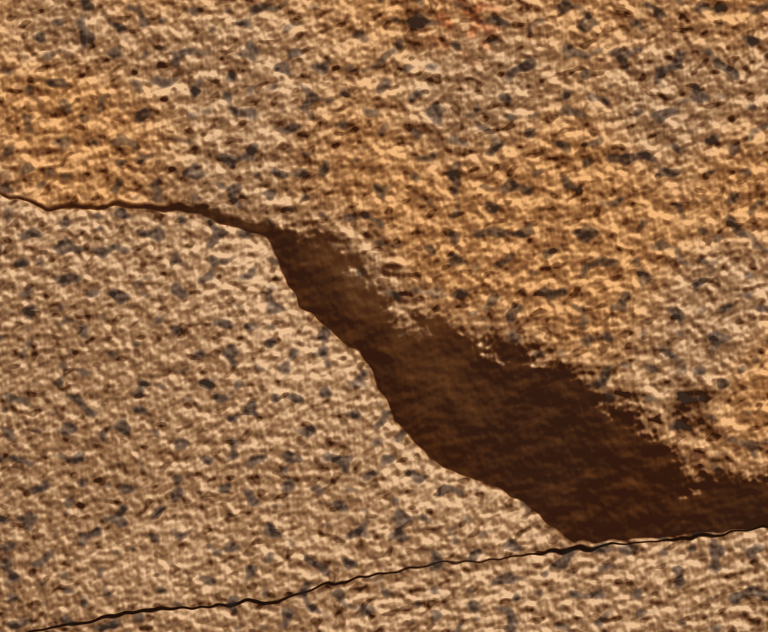
This texture is drawn by a Shadertoy shader. Its source:

```glsl
const vec2 LIGHT_STEP = vec2(0.0025, 0.0056);
const float RELIEF_GAIN = 0.95;
const float LIT_TONE = 0.75;
const float EDGE_WOBBLE = 0.007;
const float DAPPLE = 0.055;
const float CRACK_WIDTH = 0.0028;
const vec2 STREAK_DIR = vec2(0.974, 0.225);

const vec3 UMBER = vec3(0.20, 0.105, 0.06);
const vec3 BROWN = vec3(0.34, 0.20, 0.10);
const vec3 EARTH = vec3(0.45, 0.31, 0.21);
const vec3 OCHRE = vec3(0.56, 0.40, 0.26);
const vec3 TAN = vec3(0.69, 0.53, 0.38);
const vec3 SAND = vec3(0.86, 0.69, 0.52);
const vec3 QUARTZ_GREY = vec3(0.43, 0.37, 0.33);
const vec3 RUST_TINT = vec3(1.05, 0.94, 0.76);

const int N = 12;
const vec2 LIP[N] = vec2[N](
    vec2(0.0, 0.690), vec2(0.08, 0.667), vec2(0.2, 0.672), vec2(0.315, 0.661),
    vec2(0.42, 0.622), vec2(0.473, 0.519), vec2(0.584, 0.424), vec2(0.623, 0.338),
    vec2(0.678, 0.274), vec2(0.82, 0.211), vec2(0.907, 0.140), vec2(1.25, 0.168));
const vec2 OVERHANG[N] = vec2[N](
    vec2(0.0, 0.697), vec2(0.08, 0.675), vec2(0.2, 0.681), vec2(0.315, 0.673),
    vec2(0.44, 0.640), vec2(0.56, 0.600), vec2(0.66, 0.490), vec2(0.82, 0.448),
    vec2(0.946, 0.385), vec2(1.04, 0.306), vec2(1.09, 0.259), vec2(1.25, 0.250));
const vec2 CRACK[N] = vec2[N](
    vec2(0.0, -0.02), vec2(0.06, 0.003), vec2(0.237, 0.035), vec2(0.41, 0.046),
    vec2(0.44, 0.050), vec2(0.52, 0.077), vec2(0.60, 0.092), vec2(0.694, 0.109),
    vec2(0.79, 0.115), vec2(0.883, 0.129), vec2(1.104, 0.151), vec2(1.25, 0.170));

vec2 hashGradient(vec2 cell) {
    vec3 q = fract(cell.xyx * vec3(0.1031, 0.1030, 0.0973));
    q += dot(q, q.yzx + 33.33);
    return fract((q.xx + q.yz) * q.zy) * 2.0 - 1.0;
}

float noise(vec2 p) {
    vec2 i = floor(p), f = fract(p);
    vec2 u = f * f * f * (f * (f * 6.0 - 15.0) + 10.0);
    vec2 e = vec2(1.0, 0.0);
    float low = mix(dot(hashGradient(i), f), dot(hashGradient(i + e), f - e), u.x);
    float high = mix(dot(hashGradient(i + e.yx), f - e.yx),
                     dot(hashGradient(i + 1.0), f - 1.0), u.x);
    return 1.4 * mix(low, high, u.y);
}

// Distance to a left-to-right polyline, positive above it
float sideOf(vec2 line[N], vec2 p) {
    float d = 10.0, height = line[0].y;
    for (int i = 0; i < N - 1; i++) {
        vec2 ab = line[i + 1] - line[i], ap = p - line[i];
        d = min(d, length(ap - ab * clamp(dot(ap, ab) / dot(ab, ab), 0.0, 1.0)));
        height += ab.y * clamp(ap.x / ab.x, 0.0, 1.0);
    }
    return p.y < height ? -d : d;
}

vec2 alongStreak(vec2 p) {
    return vec2(dot(p, STREAK_DIR), dot(p, vec2(-STREAK_DIR.y, STREAK_DIR.x)));
}

float relief(vec2 p, float coarse, float streaky) {
    float h = coarse * noise(p * vec2(21.0, 29.0));
    h += 0.55 * noise(p * vec2(44.0, 52.0) + 7.3);
    h += 0.36 * noise(p * vec2(88.0, 98.0) + 3.1);
    h += 0.14 * noise(p * 165.0);
    return h + streaky * 0.45 * noise(alongStreak(p) * vec2(18.0, 75.0));
}

vec3 rockRamp(float tone) {
    float t = clamp(tone, 0.0, 1.08) * 5.0;
    vec3 c = mix(UMBER, BROWN, clamp(t, 0.0, 1.0));
    c = mix(c, EARTH, clamp(t - 1.0, 0.0, 1.0));
    c = mix(c, OCHRE, clamp(t - 2.0, 0.0, 1.0));
    c = mix(c, TAN, clamp(t - 3.0, 0.0, 1.0));
    return mix(c, SAND, clamp(t - 4.0, 0.0, 1.4));
}

void mainImage(out vec4 fragColor, in vec2 fragCoord) {
    vec2 p = fragCoord / iResolution.y;
    float px = 1.0 / iResolution.y;
    vec2 wobble = vec2(noise(p * 38.0), noise(p * 38.0 + 19.7));
    vec2 w = p + EDGE_WOBBLE * wobble;

    // Rock masses
    float lip = sideOf(LIP, w);
    float overhang = sideOf(OVERHANG, w);
    float crack = sideOf(CRACK, w);
    float upper = smoothstep(-0.01, 0.01, lip);
    float slab = (1.0 - upper) * smoothstep(0.13, -0.02, crack) * smoothstep(0.35, 0.6, p.x);

    // Sunlit relief and mineral grain
    float coarse = mix(0.35, 1.0, upper);
    float slope = relief(p, coarse, slab) - relief(p + LIGHT_STEP, coarse, slab);
    float patches = noise(p * 6.0 + 4.0);
    float grain = noise(p * vec2(34.0, 42.0) + 31.0);
    float flecks = noise(alongStreak(p) * vec2(50.0, 78.0) + 11.0);
    float tone = LIT_TONE + RELIEF_GAIN * slope + 0.13 * patches;
    tone += 0.16 * noise(p * 120.0 + 5.0);
    tone -= 0.42 * smoothstep(0.16, 0.55, grain) + 0.36 * smoothstep(0.15, 0.5, flecks);
    tone += (1.0 - upper) * (0.11 * exp(-abs(lip) / 0.08) - 0.07 * smoothstep(0.4, 0.1, p.x));

    // Dim underside, hollows and cast shadow
    float under = upper * exp(-max(overhang, 0.0) / 0.045) * smoothstep(0.1, 0.4, p.x);
    tone -= under * (0.2 + 0.25 * noise(p * 24.0 + 9.0));
    float hollow = length((w - vec2(1.095, 0.355)) * vec2(1.0, 0.75));
    float notch = length((w - vec2(0.655, 0.97)) * vec2(1.0, 0.4));
    tone -= 0.5 * smoothstep(0.045, 0.015, hollow) + 0.35 * smoothstep(0.03, 0.01, notch);
    float open = smoothstep(0.38, 0.55, p.x);
    float ragged = overhang + open * DAPPLE * (0.8 * noise(p * vec2(15.0, 21.0)) + 0.7 * slope);
    float shadow = smoothstep(-px, 1.5 * px, lip)
                 * smoothstep(0.004 + 0.012 * open, -0.004 - 0.012 * open, ragged);
    float bounce = smoothstep(0.02, 0.10, lip) * smoothstep(0.86, 0.56, p.x);
    float shadeTone = 0.04 + 0.20 * bounce + 0.22 * slope
                    + 0.12 * noise(alongStreak(p) * vec2(16.0, 60.0));
    tone = mix(tone, shadeTone, shadow);

    // Lower fissure, opening and closing along its length
    float gap = CRACK_WIDTH * (0.75 + 0.9 * noise(vec2(p.x * 9.0, 2.5)));
    gap *= 1.0 - 0.65 * smoothstep(0.4, 0.46, p.x) * smoothstep(0.9, 0.83, p.x);
    float fissure = smoothstep(gap + 1.5 * px, gap - px, abs(crack));
    tone = mix(tone, -0.05, 0.92 * fissure);
    tone -= 0.12 * exp(-abs(crack) / 0.009);

    // Colour, grey crystals and iron staining
    vec3 color = rockRamp(tone);
    float crystals = smoothstep(0.18, 0.42, grain) * (1.0 - shadow);
    color = mix(color, QUARTZ_GREY * (0.55 + 0.75 * clamp(tone, 0.0, 1.0)), 0.55 * crystals);
    float rust = upper * smoothstep(-0.25, 0.45, noise(p * 4.0 + 2.0) + 0.15);
    color *= mix(vec3(1.0), RUST_TINT, 0.75 * rust);
    float redStain = smoothstep(0.09, 0.0, length(p - vec2(0.735, 0.96)));
    color *= mix(vec3(1.0), vec3(0.95, 0.72, 0.62), redStain * smoothstep(-0.1, 0.3, wobble.x));
    color *= mix(1.0, 0.55, fissure);
    fragColor = vec4(clamp(color, 0.0, 1.0), 1.0);
}
```
